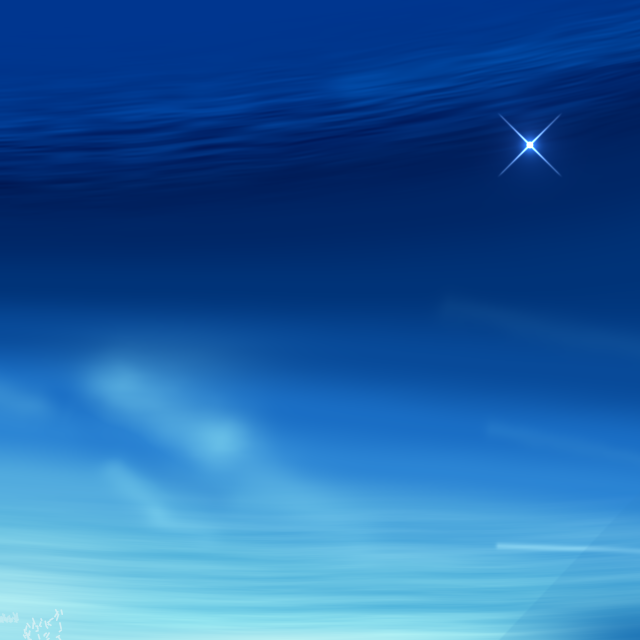
This texture is drawn by a Shadertoy shader. Its source:

```glsl
float hash(vec2 p) {
    return fract(sin(dot(p, vec2(127.1, 311.7))) * 43758.5453);
}

float noise(vec2 p) {
    vec2 i = floor(p), f = fract(p);
    f = f * f * (3.0 - 2.0 * f);
    return mix(mix(hash(i), hash(i + vec2(1, 0)), f.x),
               mix(hash(i + vec2(0, 1)), hash(i + vec2(1, 1)), f.x), f.y);
}

float fbm(vec2 p) {
    float sum = 0.0, amp = 0.5;
    for (int i = 0; i < 4; i++) {
        sum += amp * noise(p);
        p = p * 2.03 + 17.3;
        amp *= 0.5;
    }
    return sum;
}

float segmentDistance(vec2 p, vec2 a, vec2 b) {
    vec2 ab = b - a;
    return length(p - a - ab * clamp(dot(p - a, ab) / dot(ab, ab), 0.0, 1.0));
}

float wisp(vec2 p, vec2 a, vec2 b, float width) {
    float d = segmentDistance(p, a, b) / width;
    return exp(-d * d);
}

float blob(vec2 p, vec2 center, vec2 size) {
    vec2 q = (p - center) / size;
    return exp(-dot(q, q));
}

// Vertical colour ramp from the pale horizon to the deep upper sky
vec3 skyRamp(float h) {
    float stops[12] = float[12](0.0, 0.1, 0.2, 0.28, 0.35, 0.45,
                                0.55, 0.65, 0.73, 0.79, 0.86, 1.0);
    vec3 tones[12] = vec3[12](
        vec3(0.50, 0.85, 0.92), vec3(0.39, 0.75, 0.88), vec3(0.32, 0.67, 0.87),
        vec3(0.17, 0.52, 0.83), vec3(0.10, 0.43, 0.77), vec3(0.03, 0.29, 0.60),
        vec3(0.00, 0.20, 0.47), vec3(0.00, 0.15, 0.40), vec3(0.00, 0.12, 0.36),
        vec3(0.00, 0.15, 0.43), vec3(0.00, 0.21, 0.54), vec3(0.00, 0.21, 0.56));
    vec3 color = tones[0];
    for (int i = 1; i < 12; i++)
        color = mix(color, tones[i], smoothstep(stops[i - 1], stops[i], h));
    return color;
}

// Fine ripples along the rising arc
float ripples(vec2 p, float arc) {
    float y = p.y - arc + 0.006 * noise(p * vec2(9.0, 25.0));
    float grain = noise(vec2(p.x * 9.0, y * 130.0)) * 0.6
                + noise(vec2(p.x * 19.0 + 5.0, y * 270.0)) * 0.4;
    return (grain - 0.45) * exp(-pow((y - 0.82) / 0.075, 2.0));
}

// Soft diagonal cloud bands, positive where light and negative where dark
float clouds(vec2 p) {
    vec2 q = p + 0.035 * (vec2(fbm(p * 7.0), fbm(p * 7.0 + 31.0)) - 0.47);
    float light = 0.50 * wisp(q, vec2(0.19, 0.39), vec2(0.34, 0.32), 0.050);
    light += 0.36 * wisp(q, vec2(0.35, 0.31), vec2(0.56, 0.15), 0.045);
    light += 0.42 * wisp(q, vec2(0.18, 0.27), vec2(0.25, 0.195), 0.026);
    light += 0.40 * wisp(q, vec2(0.25, 0.195), vec2(0.32, 0.16), 0.022);
    light += 0.30 * wisp(q, vec2(-0.02, 0.385), vec2(0.10, 0.35), 0.028);
    light += 0.10 * wisp(q, vec2(0.77, 0.335), vec2(1.02, 0.28), 0.014);
    light += 0.06 * wisp(q, vec2(0.70, 0.52), vec2(1.02, 0.45), 0.022);
    light -= 0.28 * wisp(q, vec2(0.10, 0.35), vec2(0.34, 0.24), 0.035);
    light += 0.20 * blob(p, vec2(0.25, 0.43), vec2(0.16, 0.055));
    return light * (0.8 + 0.4 * fbm(p * vec2(6.0, 25.0)));
}

// Four-armed diagonal sparkle with a round core
vec3 sparkle(vec2 p, float reach) {
    vec2 q = abs(vec2(p.x + p.y, p.x - p.y)) * 0.7071;
    float along = max(q.x, q.y), across = min(q.x, q.y);
    float fade = 1.0 - smoothstep(0.0, reach, along);
    float arms = exp(-pow(across / 0.0016, 2.0)) * (0.75 * fade * fade + 0.24 * (1.0 - smoothstep(reach * 0.8, reach, along)));
    float r = length(p);
    float core = 1.0 - smoothstep(0.0035, 0.0065, r);
    return vec3(0.75, 0.87, 1.0) * arms + core
         + vec3(0.13, 0.25, 0.42) * (exp(-r / 0.022) + exp(-r * r / 0.00015));
}

// Scattered pale flecks that thin out with height
float flecks(vec2 p, vec2 base, vec2 size) {
    float cover = 0.0;
    for (int i = 0; i < 36; i++) {
        float id = float(i);
        vec2 rnd = vec2(hash(vec2(id, 1.7)), hash(vec2(id, 8.3)));
        vec2 at = base + size * vec2(rnd.x, rnd.y * (0.3 + 0.7 * rnd.x));
        vec2 tip = at + 0.009 * vec2(hash(vec2(id, 4.1)) - 0.5, hash(vec2(id, 6.9)));
        float d = segmentDistance(p, at, tip);
        cover = max(cover, 1.0 - smoothstep(0.0003, 0.0023, d));
    }
    return cover;
}

void mainImage(out vec4 fragColor, in vec2 fragCoord) {
    vec2 p = fragCoord / iResolution.xy;
    float side = p.x - 0.5;

    // Tilted sky layers
    float arc = 0.14 * side + 0.10 * side * side;
    float tilt = mix(0.10 * side, -arc, smoothstep(0.35, 0.8, p.y));
    vec3 color = skyRamp(p.y + tilt + 0.012 * (fbm(p * vec2(4.0, 14.0)) - 0.47));
    color += vec3(0.015, 0.17, 0.26) * ripples(p, arc);
    color += vec3(0.0, 0.04, 0.05) * wisp(p, vec2(0.55, 0.865), vec2(1.0, 0.94), 0.03);

    // Cloud bands
    float cloud = clouds(p);
    color = mix(color, vec3(0.45, 0.79, 0.92), max(cloud, 0.0));
    color = mix(color, vec3(0.10, 0.43, 0.78), max(-cloud, 0.0));

    // Horizon streaks and glow
    float low = 1.0 - smoothstep(0.06, 0.27, p.y);
    float sweep = p.y + 0.06 * p.x * (1.0 - p.x) + 0.01 * noise(p * vec2(5.0, 9.0));
    float streak = fbm(vec2(p.x * 3.0, sweep * 75.0)) - 0.47;
    color += vec3(0.32, 0.22, 0.10) * streak * low;
    color += vec3(0.17, 0.12, 0.06) * wisp(p, vec2(0.78, 0.147), vec2(1.0, 0.139), 0.005);
    color = mix(color, vec3(0.80, 0.96, 0.96), 0.55 * blob(p, vec2(0.0, 0.05), vec2(0.19, 0.09)));
    color = mix(color, vec3(0.82, 0.97, 0.96), 0.65 * blob(p, vec2(0.42, 0.0), vec2(0.30, 0.018)));

    // Shaded lower right corner with a faint slanted edge
    float slant = smoothstep(-0.003, 0.003, p.x - 0.78 - 0.95 * p.y);
    color = mix(color, vec3(0.16, 0.50, 0.76), 0.13 * slant);
    color = mix(color, vec3(0.05, 0.38, 0.67), 0.75 * blob(p, vec2(1.02, 0.0), vec2(0.15, 0.055)));

    // Flecks and sparkle
    float foam = max(flecks(p, vec2(0.038, 0.0), vec2(0.06, 0.052)),
                     0.6 * flecks(p, vec2(0.0, 0.028), vec2(0.028, 0.008)));
    color = mix(color, vec3(0.88, 0.95, 0.96), 0.75 * foam);
    color += sparkle(p - vec2(0.828, 0.7735), 0.073);
    fragColor = vec4(clamp(color, 0.0, 1.0), 1.0);
}
```
